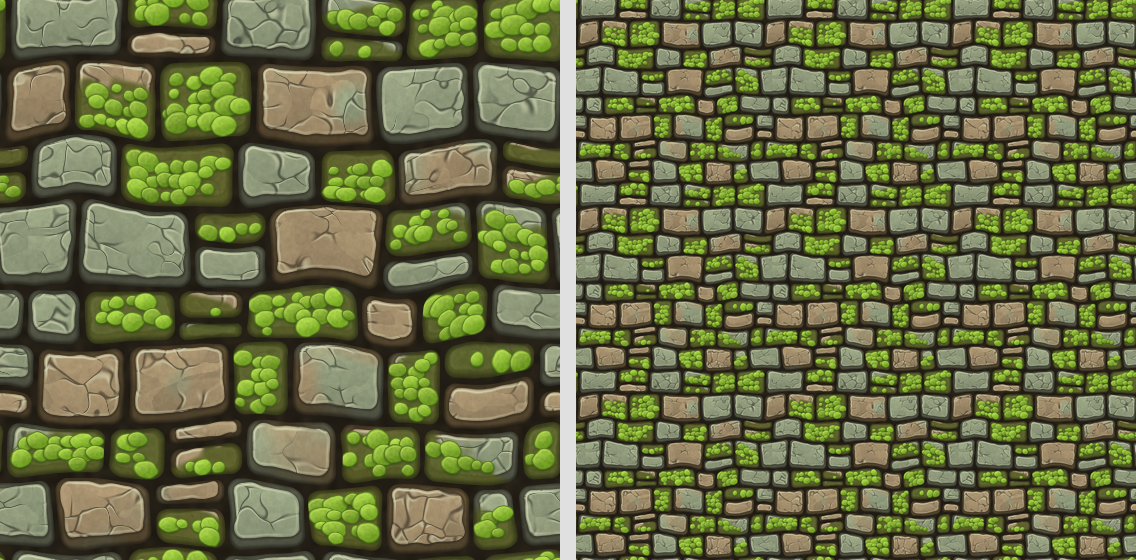
Left: one tile. Right: repeated 3 by 3.
A three.js fragment shader for this texture:

```glsl
varying vec2 vUv;

const float ROWS = 8.0;
const float MIN_COLUMNS = 6.0;
const float ROW_JITTER = 0.30;
const float COLUMN_JITTER = 0.55;
const float SPLIT_CHANCE = 0.13;
const float MOSS_CHANCE = 0.54;
const float GAP = 0.0048;
const float CORNER = 0.021;
const float SOFT = 0.0012;
const float LEAF_CELL = 0.026;
const vec2 WARP = vec2(0.020, 0.036);
const vec2 PLATE_SCALE = vec2(17.0, 25.0);
const vec2 LIGHT = vec2(-0.45, 0.89);

const vec3 JOINT = vec3(0.14, 0.12, 0.085);
const vec3 SIDE_GREY = vec3(0.35, 0.36, 0.29);
const vec3 SIDE_TAN = vec3(0.36, 0.30, 0.20);
const vec3 FACE_GREY = vec3(0.56, 0.60, 0.48);
const vec3 FACE_TAN = vec3(0.62, 0.54, 0.41);
const vec3 HIGHLIGHT = vec3(0.82, 0.83, 0.70);
const vec3 MOSS_BED = vec3(0.31, 0.33, 0.13);
const vec3 MOSS_DARK = vec3(0.25, 0.37, 0.08);
const vec3 MOSS_MID = vec3(0.45, 0.63, 0.14);
const vec3 MOSS_LIGHT = vec3(0.64, 0.79, 0.28);

float hash(vec2 p) {
  vec3 a = fract(p.xyx * vec3(0.1031, 0.1030, 0.0973));
  a += dot(a, a.yzx + 33.33);
  return fract((a.x + a.y) * a.z);
}

vec2 hash2(vec2 p) { return vec2(hash(p), hash(p + 57.3)); }

// Value noise that wraps after a whole number of cells
float noise(vec2 p, float period) {
  vec2 i = floor(p), f = fract(p);
  f = f * f * (3.0 - 2.0 * f);
  vec2 a = floor(mod(i + 0.5, period)), b = floor(mod(i + 1.5, period));
  return mix(mix(hash(a), hash(vec2(b.x, a.y)), f.x),
             mix(hash(vec2(a.x, b.y)), hash(b), f.x), f.y);
}

float detail(vec2 p) { return noise(p, 4096.0) - 0.5; }

float fill(float d, float soft) { return 1.0 - smoothstep(-soft, soft, d); }

float roundBox(vec2 p, vec2 size, float r) {
  r = min(r, 0.8 * min(size.x, size.y));
  vec2 k = abs(p) - size + r;
  return length(max(k, 0.0)) + min(max(k.x, k.y), 0.0) - r;
}

float border(float i, float n, float seed, float jitter) {
  return i + jitter * (hash(vec2(floor(mod(i + 0.5, n)), seed)) - 0.5);
}

// Lower border, upper border and wrapped index of the slot holding u
vec3 slot(float u, float n, float seed, float jitter) {
  float i = floor(u);
  if (u < border(i, n, seed, jitter)) i -= 1.0;
  else if (u >= border(i + 1.0, n, seed, jitter)) i += 1.0;
  return vec3(border(i, n, seed, jitter), border(i + 1.0, n, seed, jitter), floor(mod(i + 0.5, n)));
}

// Chipped plates with dark cracks and lit upper edges
vec3 chip(vec3 color, vec2 s) {
  vec2 p = s * PLATE_SCALE + 0.9 * vec2(detail(s * 32.0), detail(s * 32.0 + 19.0));
  vec2 base = floor(p), toCenter = vec2(0.0);
  float near = 9.0, second = 9.0, tone = 0.0;
  for (int y = -1; y <= 1; y++) for (int x = -1; x <= 1; x++) {
    vec2 cell = base + vec2(x, y);
    vec2 v = p - cell - 0.1 - 0.8 * hash2(cell);
    float d = length(v);
    if (d < near) { second = near; near = d; toCenter = v; tone = hash(cell + 8.0); }
    else second = min(second, d);
  }
  float edge = 0.5 * (second - near);
  float shown = smoothstep(-0.22, 0.08, detail(s * 21.0 + 5.0));
  float lit = dot(toCenter / max(near, 0.001), LIGHT);
  color *= 0.93 + 0.14 * tone;
  color = mix(color, HIGHLIGHT, shown * fill(abs(edge - 0.085) - 0.03, 0.035) * max(lit, 0.0) * 0.7);
  return mix(color, color * 0.58, shown * fill(edge - 0.03, 0.03));
}

// Overlapping domed leaves; lower ones cover the upper ones
vec3 growMoss(vec3 color, vec2 s, vec2 id, vec2 size, vec2 up, float cover) {
  vec2 base = floor(s / LEAF_CELL);
  for (int y = 1; y >= -1; y--) for (int x = -1; x <= 1; x++) {
    vec2 cell = base + vec2(x, y);
    vec2 center = (cell + 0.2 + 0.6 * hash2(cell)) * LEAF_CELL;
    float radius = LEAF_CELL * mix(0.36, 0.82, hash(cell + 31.0));
    vec2 c = center - id;
    float room = roundBox(c, size - 0.004, CORNER) + 0.65 * radius;
    float growth = cover - dot(c / size, up) + 0.6 * detail(center * 40.0);
    if (room > 0.0 || growth < 0.0) continue;
    vec2 v = (s - center) * vec2(0.92, 1.08);
    float d = length(v) + 0.003 * detail(s * 90.0);
    float lit = dot(v, LIGHT) / radius;
    vec3 leaf = mix(MOSS_MID, MOSS_LIGHT, smoothstep(-0.7, 0.8, lit));
    leaf *= 0.88 + 0.2 * hash(cell + 77.0) + 0.12 * detail(s * 260.0);
    leaf = mix(leaf, MOSS_LIGHT * 1.12, fill(abs(d - 0.78 * radius) - 0.001, 0.0015) * max(lit, 0.0));
    leaf = mix(leaf, MOSS_DARK, 0.75 * smoothstep(-0.003, -0.0004, d - radius));
    color = mix(color, MOSS_DARK * 0.8, 0.65 * fill(length(v + vec2(0.0, 0.003)) - radius, 0.004));
    color = mix(color, leaf, fill(d - radius, SOFT));
  }
  return color;
}

void main() {
  // Uneven courses of stones
  vec2 w = vUv + WARP * (vec2(noise(vUv * 6.0, 6.0), noise(vUv * 7.0 + 3.0, 7.0)) - 0.5);
  vec3 row = slot(w.y * ROWS, ROWS, 1.0, ROW_JITTER);
  float columns = MIN_COLUMNS + step(0.45, hash(vec2(row.z, 9.0)));
  float u = w.x * columns + 0.5 * mod(row.z, 2.0) + 0.4 * hash(vec2(row.z, 4.0));
  vec3 column = slot(u, columns, 20.0 + row.z, COLUMN_JITTER);
  vec2 at = vec2(u / columns, w.y), id = vec2(column.z, row.z) + 5.0;
  vec2 lo = vec2(column.x / columns, row.x / ROWS), hi = vec2(column.y / columns, row.y / ROWS);
  if (hash(id + 70.0) < SPLIT_CHANCE) {
    float cut = mix(lo.y, hi.y, hash(id + 3.0) < 0.5 ? 0.38 : 0.62);
    if (at.y < cut) hi.y = cut;
    else { lo.y = cut; id += 40.0; }
  }
  vec2 q = at - 0.5 * (lo + hi), size = 0.5 * (hi - lo) - GAP, s = q + id;

  // Stone body and raised face
  float wobble = detail(s * 28.0);
  float body = roundBox(q, size, CORNER) + 0.004 * wobble;
  vec2 inset = min(vec2(0.010, 0.013), 0.3 * size);
  float face = roundBox(q - vec2(0.0, 0.45 * inset.y), size - inset, 0.016)
             + 0.006 * detail(s * 45.0 + 11.0) + 0.002 * wobble;
  float tan_ = smoothstep(0.45, 0.65, hash(id + 14.0) + 0.35 * detail(s * 15.0));
  float rise = q.y / size.y;
  float grain = 1.0 + 0.07 * detail(s * 120.0) + 0.05 * detail(s * 300.0);

  vec3 side = mix(SIDE_GREY, SIDE_TAN, tan_) * (0.94 + 0.16 * rise) * grain;
  side *= mix(0.62, 1.08, smoothstep(0.0, 0.009, -body));
  vec3 top = chip(mix(FACE_GREY, FACE_TAN, tan_) * (1.0 + 0.08 * rise) * grain, s);
  float lit = 0.6 + 0.4 * dot(clamp(q / size, -1.0, 1.0), LIGHT);
  float rim = fill(abs(face + 0.0035) - 0.0016, 0.0018) * smoothstep(-0.4, 0.2, wobble + 0.1);
  top = mix(top, HIGHLIGHT, rim * clamp(lit, 0.2, 1.0));
  vec3 stone = mix(side * mix(0.68, 1.0, smoothstep(0.0, 0.006, face)), top, fill(face, SOFT));

  // Moss bed and leaves
  if (hash(id + 23.0) < MOSS_CHANCE) {
    vec2 up = normalize(vec2(1.7 * (hash(id + 41.0) - 0.5), 0.8));
    float cover = mix(0.0, 2.0, hash(id + 52.0));
    float bed = smoothstep(-0.15, 0.25, cover - dot(q / size, up) + 0.6 * detail(s * 40.0));
    stone = mix(stone, MOSS_BED * grain * mix(0.7, 1.1, smoothstep(0.0, 0.012, -body)), 0.88 * bed);
    stone = growMoss(stone, s, id, size, up, cover);
  }

  vec3 joint = JOINT * (0.8 + 0.35 * noise(vUv * 64.0, 64.0));
  gl_FragColor = vec4(mix(joint, stone, fill(body, SOFT)), 1.0);
}
```
